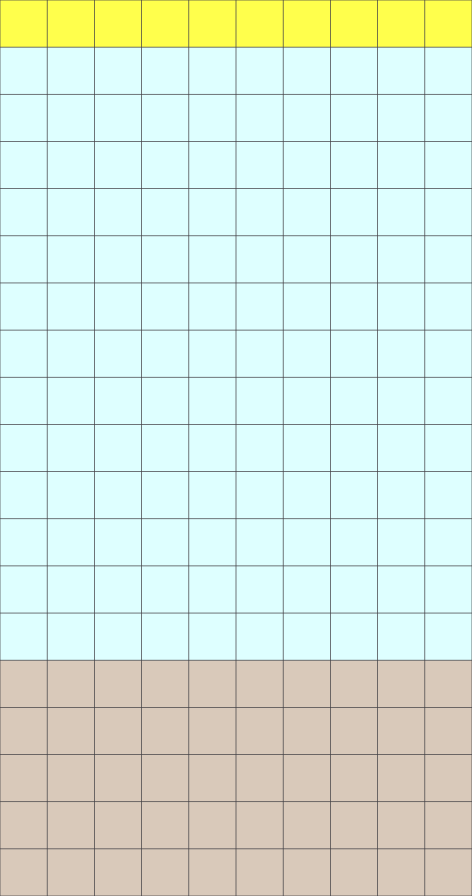
This pattern is drawn by a WebGL 1 fragment shader. Its source:

```glsl
precision highp float;
// Ruled grid of cells in three flat bands: yellow top row, pale cyan middle, tan base.

#define COLUMNS 10.0
#define ROWS 19.0
#define TAN_ROWS 5.0
#define YELLOW_ROWS 1.0
#define LINE_WIDTH 0.00155
#define TAN vec3(0.85, 0.79, 0.73)
#define CYAN vec3(0.87, 1.0, 1.0)
#define YELLOW vec3(1.0, 1.0, 0.30)
#define LINE_COLOR vec3(0.26, 0.25, 0.27)

uniform vec2 u_resolution;

// Share of a pixel covered by a line centred at the given distance.
vec2 lineCoverage(vec2 dist, float halfWidth, float pixel) {
  vec2 high = min(dist + 0.5 * pixel, vec2(halfWidth));
  vec2 low = max(dist - 0.5 * pixel, vec2(-halfWidth));
  return clamp((high - low) / pixel, 0.0, 1.0);
}

// Antialiased step at a row boundary, one pixel wide.
float bandEdge(float row, float boundary, float pixelRows) {
  return clamp((row - boundary) / pixelRows + 0.5, 0.0, 1.0);
}

void main() {
  vec2 cells = vec2(COLUMNS, ROWS);
  vec2 grid = gl_FragCoord.xy / u_resolution * cells;
  float pixelRows = ROWS / u_resolution.y;

  // Horizontal colour bands, counted in rows from the bottom
  vec3 color = mix(TAN, CYAN, bandEdge(grid.y, TAN_ROWS, pixelRows));
  color = mix(color, YELLOW, bandEdge(grid.y, ROWS - YELLOW_ROWS, pixelRows));

  // Thin rules on every cell boundary, including the outer frame
  vec2 cellSize = u_resolution / (cells * u_resolution.x);
  vec2 dist = abs(fract(grid + 0.5) - 0.5) * cellSize;
  vec2 cover = lineCoverage(dist, 0.5 * LINE_WIDTH, 1.0 / u_resolution.x);
  float ink = 1.0 - (1.0 - cover.x) * (1.0 - cover.y);

  gl_FragColor = vec4(mix(color, LINE_COLOR, ink), 1.0);
}
```
